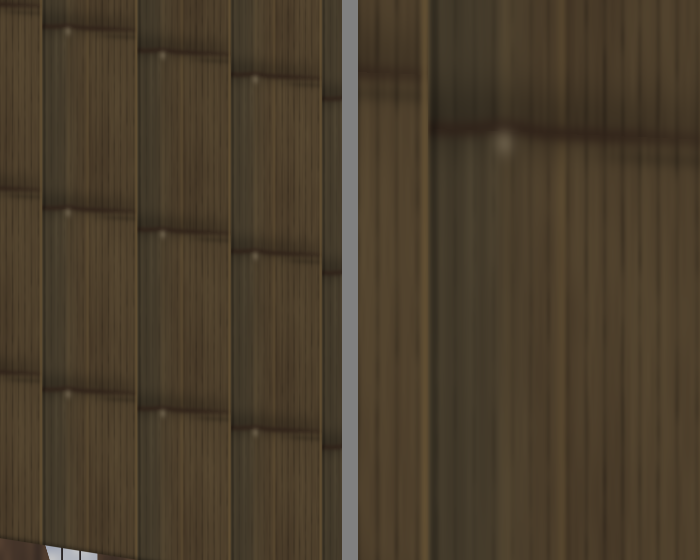
Left: the whole. Right: its middle third, enlarged.
Give the GLSL for this texture, as a Shadertoy shader.

```glsl
const vec3 DARK_WOOD = vec3(0.265, 0.210, 0.145);
const vec3 LIGHT_WOOD = vec3(0.350, 0.290, 0.198);
const vec3 GREY_WOOD = vec3(0.270, 0.245, 0.185);
const vec3 SEAM_OCHRE = vec3(0.400, 0.325, 0.205);
const vec3 JOINT_BROWN = vec3(0.185, 0.130, 0.095);
const vec3 PALE_GLINT = vec3(0.455, 0.405, 0.320);

float hash(vec2 p) {
    p = fract(p * vec2(0.1031, 0.1137));
    p += dot(p, p.yx + 33.33);
    return fract((p.x + p.y) * p.x * 17.7);
}

float noise(vec2 p) {
    vec2 i = floor(p), f = fract(p);
    f = f * f * (3.0 - 2.0 * f);
    return mix(mix(hash(i), hash(i + vec2(1, 0)), f.x),
               mix(hash(i + vec2(0, 1)), hash(i + vec2(1, 1)), f.x), f.y);
}

float bell(float x, float width) {
    return exp(-x * x / (width * width));
}

float band(float x, float lo, float hi, float soft) {
    return smoothstep(lo - soft, lo + soft, x) * (1.0 - smoothstep(hi - soft, hi + soft, x));
}

// Column coordinate; columns narrow slightly to the right
float columnAt(float x) {
    const float shrink = 0.003, width = 0.2815;
    return (width - sqrt(width * width - 4.0 * shrink * (x - 0.1234))) / (2.0 * shrink);
}

// Colour of one board, q runs 0..1 from its top left corner
vec3 boardColor(vec2 q, vec2 id) {
    float broad = noise(q * vec2(4.0, 2.6) + 7.0);
    float streak = noise(q * vec2(26.0, 1.6) + 19.0);
    float fine = noise(q * vec2(70.0, 9.0) + id * 13.0);
    float tone = 0.38 * broad + 0.38 * streak + 0.24 * fine;
    tone += 0.20 * bell(q.x - 0.75, 0.22) * bell(q.y - 0.32, 0.22);
    tone -= 0.16 * bell(q.x - 0.70, 0.25) * bell(q.y - 0.74, 0.16);
    vec3 col = mix(DARK_WOOD, LIGHT_WOOD, clamp(tone, 0.0, 1.0));

    // Weathered grey side
    float grey = 1.0 - smoothstep(0.12, 0.45, q.x);
    col = mix(col, GREY_WOOD * (0.84 + 0.30 * streak), 0.65 * grey);

    // Narrow grooves, broken along their length
    float slat = q.x * 15.0 + 0.2 * noise(vec2(q.x * 9.0, 3.0));
    float groove = bell(fract(slat) - 0.5, 0.14);
    float broken = 0.35 + 0.65 * noise(vec2(floor(slat) * 3.7, q.y * 22.0));
    col *= 1.0 - 0.20 * groove * broken * mix(0.55, 1.0, smoothstep(0.3, 0.6, q.x));

    // Lighter strips
    col = mix(col, SEAM_OCHRE, 0.45 * bell(q.x - 0.475, 0.018));
    col = mix(col, SEAM_OCHRE, 0.18 * bell(q.x - 0.28, 0.025));
    return col * (0.98 + 0.04 * hash(id + 40.0));
}

// Dark overlap between boards, d is the drop below the joint
vec3 addJoint(vec3 col, float x, float d) {
    float bent = d + 0.003 * bell(x - 0.27, 0.10);
    float fade = 1.0 - 0.45 * smoothstep(0.55, 1.0, x);
    col *= 1.0 - 0.20 * fade * bell(bent + 0.008, 0.022);
    col = mix(col, JOINT_BROWN, 0.72 * fade * bell(bent, 0.0055));
    col *= 1.0 - 0.12 * smoothstep(0.5, 0.8, x) * bell(d - 0.013, 0.005);
    float glint = bell(x - 0.27, 0.035) * bell(d - 0.007, 0.008);
    return mix(col, PALE_GLINT, 0.65 * glint);
}

// Bright seam with a shadow on its right, between columns
vec3 addColumnSeam(vec3 col, float x) {
    float signedX = x - step(0.5, x);
    col *= 1.0 - 0.28 * bell(signedX - 0.018, 0.016);
    return mix(col, SEAM_OCHRE, 0.75 * bell(signedX + 0.012, 0.014));
}

// Gap under the slanted lower edge
vec3 gapColor(vec2 p, float soft) {
    vec3 col = mix(vec3(0.33, 0.25, 0.19), vec3(0.22, 0.17, 0.14), noise(p * vec2(45.0, 30.0)));
    float pane = band(p.x, 0.128 + 0.5 * (p.y - 0.965), 0.285, soft);
    col = mix(col, mix(vec3(0.60, 0.63, 0.70), vec3(0.78), noise(p * 40.0)), pane);
    float bars = band(p.x, 0.179, 0.184, soft) + band(p.x, 0.232, 0.237, soft);
    return mix(col, vec3(0.16, 0.14, 0.14), clamp(bars, 0.0, 1.0));
}

void mainImage(out vec4 fragColor, in vec2 fragCoord) {
    vec2 p = fragCoord / iResolution.xy;
    p.y = 1.0 - p.y;
    float soft = 0.75 / iResolution.y;

    // Staggered rows, stepping down from column to column
    float column = columnAt(p.x);
    float k = floor(column), x = fract(column);
    float rowHeight = 0.324 - 0.0043 * k;
    float row = (p.y - 0.047 - 0.043 * k - 0.007 * x) / rowHeight;
    float y = fract(row);
    float drop = (y - step(0.5, y)) * rowHeight;

    vec3 col = boardColor(vec2(x, y), vec2(k, floor(row)));
    col = addJoint(col, x, drop);
    col = addColumnSeam(col, x);

    float edge = p.y - 0.961 - 0.097 * p.x;
    col *= 1.0 - 0.25 * bell(edge, 0.006);
    col = mix(col, gapColor(p, soft), smoothstep(-soft, soft, edge));
    fragColor = vec4(col, 1.0);
}
```
